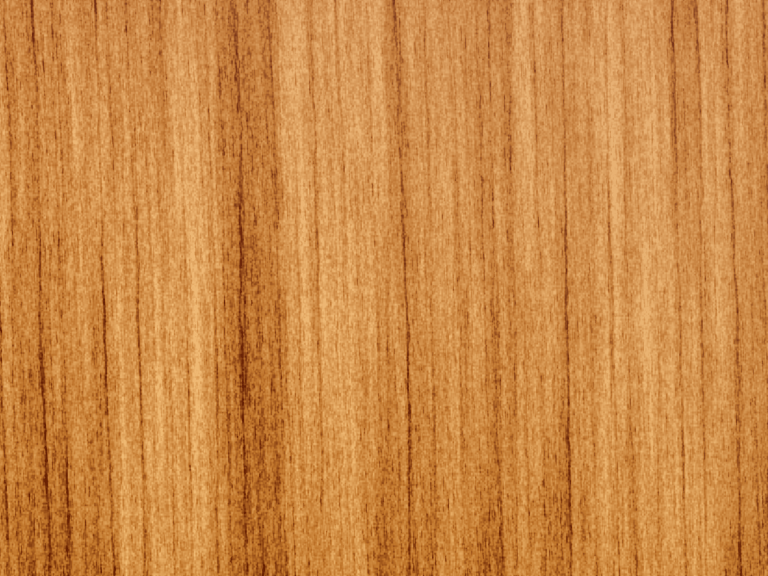
Reproduce this texture procedurally as a WebGL 2 fragment shader.

```glsl
#version 300 es
precision highp float;

uniform vec2 u_resolution;
out vec4 fragColor;

float hash(vec2 cell, float seed) {
    uvec3 q = uvec3(ivec3(vec3(cell, seed))) * uvec3(1597334673u, 3812015801u, 2798796415u);
    uint n = q.x ^ q.y ^ q.z;
    n = (n ^ (n >> 16)) * 2246822519u;
    n = (n ^ (n >> 13)) * 3266489917u;
    return float((n ^ (n >> 16)) >> 8) / 16777216.0;
}

float noise(vec2 p, float seed) {
    vec2 i = floor(p);
    vec2 f = fract(p);
    f = f * f * (3.0 - 2.0 * f);
    float low = mix(hash(i, seed), hash(i + vec2(1, 0), seed), f.x);
    float high = mix(hash(i + vec2(0, 1), seed), hash(i + vec2(1, 1), seed), f.x);
    return mix(low, high, f.y);
}

float signedNoise(vec2 p, float seed) {
    return noise(p, seed) * 2.0 - 1.0;
}

// Thin wavering growth lines, one per jittered column
float growthLines(vec2 p, float spacing, float width, float seed, float pixel) {
    float column = floor(p.x / spacing);
    float shade = 0.0;
    for (int i = -1; i <= 1; i++) {
        float id = column + float(i);
        float jitter = 0.8 * (hash(vec2(id, 0), seed) - 0.5);
        float waver = 0.005 * signedNoise(vec2(id, p.y * 2.5), seed + 1.0)
                    + 0.0016 * signedNoise(vec2(id, p.y * 24.0), seed + 2.0);
        float d = p.x - (id + 0.5 + jitter) * spacing - waver;
        float fade = mix(0.45, 1.0, noise(vec2(id, p.y * 5.0), seed + 3.0));
        float broken = mix(0.6, 1.0, noise(vec2(id, p.y * 80.0), seed + 4.0));
        float strength = mix(0.3, 1.0, hash(vec2(id, 1), seed)) * fade;
        float core = 1.0 - smoothstep(0.3 * width, width + 0.5 * pixel, abs(d));
        float halo = exp(-abs(d) / (width * (d < 0.0 ? 4.0 : 1.8)));
        shade = max(shade, strength * (0.68 * core * broken + 0.32 * halo));
    }
    return shade;
}

// Short vertical pores scattered in staggered cells
float pores(vec2 p, vec2 size, float density, float seed, float pixel) {
    float column = floor(p.x / size.x);
    float y = p.y / size.y + hash(vec2(column, 0), seed);
    vec2 id = vec2(column, floor(y));
    float centre = mix(0.3, 0.7, hash(id, seed + 1.0));
    float halfLength = mix(0.12, 0.45, hash(id, seed + 2.0));
    float dx = abs(fract(p.x / size.x) - centre) * size.x;
    float dy = abs(fract(y) - 0.5);
    float body = 1.0 - smoothstep(0.0004, 0.0012 + 0.5 * pixel, dx);
    float ends = 1.0 - smoothstep(halfLength * 0.6, halfLength, dy);
    return body * ends * step(hash(id, seed + 3.0), density);
}

// Broad and narrow streaks stretched along the grain
float streaks(vec2 p) {
    return 0.15 * signedNoise(p * vec2(9.0, 0.7), 11.0)
         + 0.14 * signedNoise(p * vec2(27.0, 1.2), 12.0)
         + 0.13 * signedNoise(p * vec2(75.0, 2.5), 13.0)
         + 0.12 * signedNoise(p * vec2(190.0, 9.0), 14.0);
}

// Soft dark heartwood band with a ragged edge
float heartBand(vec2 p, float centre, float width) {
    float d = (p.x - centre + 0.012 * signedNoise(p * vec2(40.0, 4.0), 21.0)) / width;
    return exp(-d * d) * mix(0.55, 1.0, noise(p * vec2(90.0, 12.0), 22.0));
}

// Fine surface speckle of short fibres and round grains
float speckle(vec2 p) {
    return 0.15 * signedNoise(p * vec2(370.0, 130.0), 31.0)
         + 0.15 * signedNoise(p * vec2(310.0, 310.0), 32.0);
}

vec3 woodColour(float tone) {
    vec3 deep = vec3(0.41, 0.13, 0.02);
    vec3 amber = vec3(0.75, 0.455, 0.175);
    vec3 honey = vec3(0.90, 0.67, 0.40);
    vec3 colour = mix(deep, amber, clamp(tone * 2.0, 0.0, 1.0));
    return mix(colour, honey, clamp(tone * 2.0 - 1.0, 0.0, 1.25));
}

void main() {
    float pixel = 1.0 / u_resolution.y;
    vec2 uv = gl_FragCoord.xy / u_resolution;
    vec2 p = gl_FragCoord.xy * pixel;

    // Grain leans slightly and drifts along its length
    vec2 grain = p;
    grain.x += 0.024 * p.y + 0.006 * signedNoise(p * vec2(2.0, 1.8), 1.0);

    float tone = 0.76 + streaks(grain) + speckle(p);
    tone -= 0.32 * heartBand(grain, 0.45, 0.06) * mix(1.25, 0.6, uv.y);
    tone -= 0.18 * heartBand(grain, 0.70, 0.025);
    tone -= 0.66 * growthLines(grain, 0.052, 0.0027, 41.0, pixel);
    tone -= 0.32 * growthLines(grain, 0.027, 0.0018, 51.0, pixel);
    tone -= 0.20 * pores(grain, vec2(0.008, 0.045), 0.32, 61.0, pixel);
    tone -= 0.14 * pores(grain + 0.37, vec2(0.006, 0.024), 0.30, 71.0, pixel);

    // Uneven light: bright middle, dim corners, pale sheen at the upper right
    vec2 fromCentre = uv - vec2(0.56, 0.58);
    tone += 0.13 - 0.50 * dot(fromCentre, fromCentre);
    vec3 colour = woodColour(tone);
    float sheen = smoothstep(0.5, 1.7, uv.x + uv.y);
    colour = mix(colour, vec3(0.78, 0.56, 0.38), 0.20 * sheen);
    colour.b += 0.03 * (uv.y - 0.5);

    fragColor = vec4(clamp(colour, 0.0, 1.0), 1.0);
}
```
